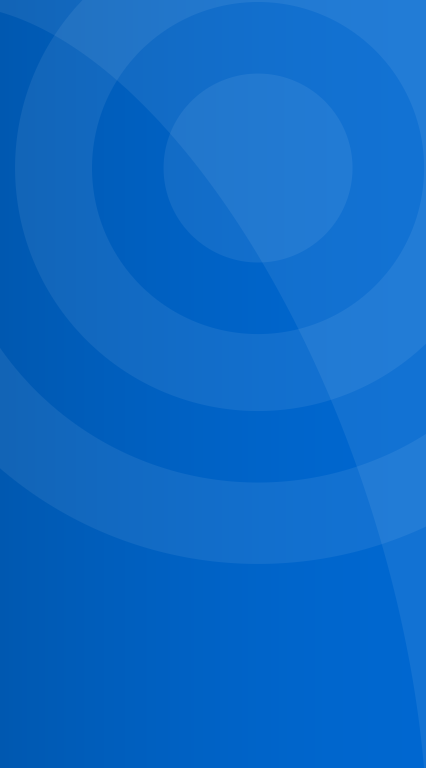
A WebGL 1 fragment shader for this background:

```glsl
precision highp float;
// Blue backdrop: a left-to-right gradient under translucent concentric rings,
// crossed by the sweeping edge of a large tilted ellipse.
// Every veil is thin white, so overlapping areas grow lighter.

uniform vec2 u_resolution;

// Antialiased coverage of the region where the signed distance is negative.
float fill(float dist) {
    return clamp(0.5 - dist * u_resolution.y, 0.0, 1.0);
}

// Ring centred on a radius, with the given half width.
float ring(float r, float radius, float halfWidth) {
    return fill(abs(r - radius) - halfWidth);
}

// Approximate signed distance to a tilted ellipse: quadratic form over gradient.
float ellipseDistance(vec2 d) {
    mat2 shape = mat2(1.0, 0.2438, 0.2438, 0.3178);
    vec2 halfGradient = shape * d;
    return (dot(d, halfGradient) - 0.1519) / (2.0 * length(halfGradient) + 1e-4);
}

vec3 veil(vec3 color, float coverage) {
    return mix(color, vec3(1.0), 0.07 * coverage);
}

void main() {
    // Canvas heights, origin at the lower left.
    vec2 p = gl_FragCoord.xy / u_resolution.y;
    float across = gl_FragCoord.x / u_resolution.x;

    // Base gradient, easing out toward the right.
    float ease = 1.0 - pow(1.0 - across, 1.6);
    vec3 color = mix(vec3(0.0, 0.345, 0.69), vec3(0.0, 0.405, 0.815), ease);

    // Lighter area outside the ellipse.
    color = veil(color, 1.0 - fill(ellipseDistance(p - vec2(0.1245, 0.2268))));

    // Central disc and the two rings around it.
    float r = length(p - vec2(0.336, 0.7812));
    float target = fill(r - 0.123) + ring(r, 0.2663, 0.0501) + ring(r, 0.4625, 0.053);
    color = veil(color, target);

    gl_FragColor = vec4(color, 1.0);
}
```
